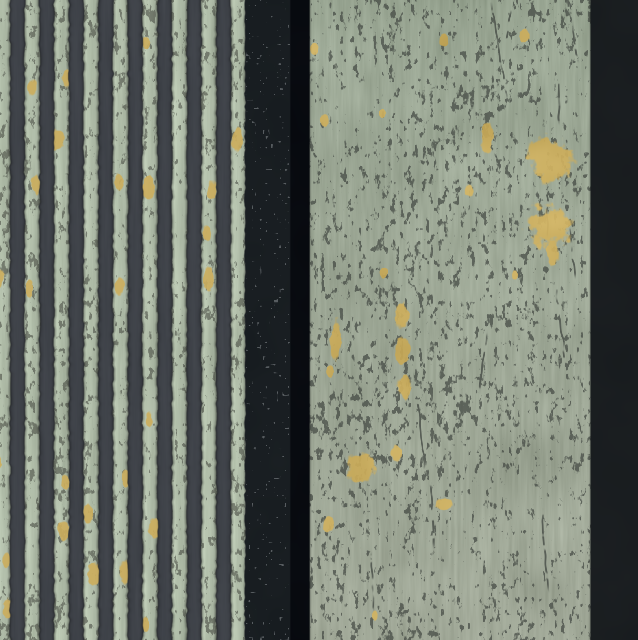
This pattern is drawn by a Shadertoy shader. Its source:

```glsl
// Weathered painted boards: narrow vertical slats, a dark gap and one wide panel.
// Slats repeat by rounding x to a pitch; layered value noise makes grain, worn
// specks and ragged yellow chips, and hashed cells scatter the dust and small chips.
#define PITCH 0.0462
#define FIRST_SLAT 0.0041
#define SLAT_HALF 0.0115
#define SLATS_END 0.384
#define GAP_STEP 0.455
#define PANEL_LEFT 0.4856
#define PANEL_RIGHT 0.9256
#define WEAR 0.62
#define PAINT vec3(0.615, 0.655, 0.585)
#define SLAT_PAINT vec3(0.69, 0.74, 0.66)
#define GROOVE vec3(0.25, 0.265, 0.29)
#define GOLD vec3(0.80, 0.68, 0.36)

float hash(vec2 p) {
    vec3 q = fract(vec3(p.xyx) * 0.1031);
    q += dot(q, q.yzx + 33.33);
    return fract((q.x + q.y) * q.z);
}

float noise(vec2 p) {
    vec2 i = floor(p), f = fract(p);
    f = f * f * (3.0 - 2.0 * f);
    return mix(mix(hash(i), hash(i + vec2(1, 0)), f.x),
               mix(hash(i + vec2(0, 1)), hash(i + vec2(1, 1)), f.x), f.y);
}

float fbm(vec2 p) {
    float sum = 0.0, amp = 0.57;
    for (int i = 0; i < 3; i++) {
        sum += amp * noise(p);
        p = p * 2.03 + 17.3;
        amp *= 0.5;
    }
    return sum;
}

// Ragged elliptical paint chip
float chip(vec2 p, vec2 center, vec2 radius) {
    float ragged = (fbm(p * 75.0) - 0.5) * 1.1;
    return 1.0 - smoothstep(0.8, 1.08, length((p - center) / radius) + ragged);
}

// One hashed chip per cell, kept only when its hash passes the density
float scatterChips(vec2 p, vec2 cell, float density, vec2 radius) {
    vec2 id = floor(p / cell);
    vec2 jitter = 0.3 + 0.4 * vec2(hash(id + 3.7), hash(id + 9.1));
    float size = 0.6 + 0.6 * hash(id + 21.0);
    return step(hash(id + 47.0), density) * chip(p, (id + jitter) * cell, radius * size);
}

// Worn specks, stretched along the grain and gathered in patches
float specks(vec2 p) {
    float patches = noise(p * vec2(9.0, 6.0) + 4.0) - 0.5;
    return smoothstep(WEAR, WEAR + 0.13, fbm(p * vec2(170.0, 95.0)) + 0.17 * patches);
}

// Thin, broken, nearly vertical scratches
float scratches(vec2 p) {
    float mark = 0.0;
    for (int i = 0; i < 12; i++) {
        float k = float(i);
        vec2 c = vec2(mix(0.51, 0.90, hash(vec2(k, 2.0))), hash(vec2(k, 8.0)));
        float lean = (hash(vec2(k, 5.0)) - 0.5) * 0.35;
        float reach = 0.03 + 0.07 * hash(vec2(k, 11.0));
        float dx = abs(p.x - c.x - lean * (p.y - c.y) - 0.004 * (noise(p * 60.0) - 0.5));
        float ends = 1.0 - smoothstep(reach * 0.7, reach, abs(p.y - c.y));
        mark = max(mark, ends * (1.0 - smoothstep(0.0006, 0.0022, dx)));
    }
    return mark * smoothstep(0.25, 0.55, noise(p * vec2(40.0, 110.0)));
}

float panelChips(vec2 p) {
    float m = scatterChips(p, vec2(0.11, 0.125), 0.25, vec2(0.008, 0.012));
    // Large pair at the right, the lower one with a drip
    for (int i = 0; i < 2; i++)
        m = max(m, chip(p, vec2(0.862, 0.750 - 0.102 * float(i)), vec2(0.032, 0.034)));
    m = max(m, chip(p, vec2(0.866, 0.607), vec2(0.010, 0.025)));
    // Column of three left of centre
    for (int i = 0; i < 3; i++)
        m = max(m, chip(p, vec2(0.631, 0.505 - 0.055 * float(i)), vec2(0.011, 0.019)));
    // Lone chips
    m = max(m, chip(p, vec2(0.565, 0.271), vec2(0.019, 0.024)));
    m = max(m, chip(p, vec2(0.696, 0.211), vec2(0.012, 0.011)));
    m = max(m, chip(p, vec2(0.763, 0.785), vec2(0.009, 0.023)));
    return max(m, chip(p, vec2(0.526, 0.469), vec2(0.008, 0.029)));
}

void mainImage(out vec4 fragColor, in vec2 fragCoord) {
    vec2 p = fragCoord / iResolution.xy;
    float aa = 1.0 / iResolution.x;
    float grain = fbm(p * vec2(210.0, 14.0)) - 0.5;
    float mottle = fbm(p * 11.0) - 0.5;
    float worn = specks(p);

    // Dark gap with a deeper step and sparse dust
    vec3 col = mix(vec3(0.095, 0.115, 0.13), vec3(0.03, 0.04, 0.06), smoothstep(-aa, aa, p.x - GAP_STEP));
    col = mix(col, vec3(0.10, 0.115, 0.125), step(PANEL_RIGHT, p.x));
    col += 0.02 * mottle + 0.25 * smoothstep(0.87, 0.97, noise(p * 230.0)) * step(p.x, GAP_STEP);

    // Slats over grooves
    float index = round((p.x - FIRST_SLAT) / PITCH);
    float across = p.x - FIRST_SLAT - index * PITCH;
    float edge = abs(across) - SLAT_HALF + 0.0025 * (noise(vec2(index * 7.0, p.y * 130.0)) - 0.5);
    vec3 groove = GROOVE * (1.0 - 0.5 * exp(-max(edge, 0.0) * 500.0)) + 0.03 * grain;
    float bevel = smoothstep(0.0, 0.005, -edge);
    vec3 slat = SLAT_PAINT * mix(0.72, 1.0, bevel) * (1.0 - 7.0 * across) + 0.08 * grain + 0.06 * mottle;
    slat = mix(slat, vec3(0.25, 0.26, 0.23), worn * 0.55);
    slat = mix(slat, GOLD, 0.9 * scatterChips(p - vec2(FIRST_SLAT - 0.5 * PITCH, 0.0),
                                              vec2(PITCH, 0.075), 0.22, vec2(0.009, 0.017)));
    vec3 slats = mix(groove, slat, 1.0 - smoothstep(-aa, aa, edge));
    float ragged = 0.003 * (noise(vec2(3.0, p.y * 150.0)) - 0.5);
    col = mix(col, slats, 1.0 - smoothstep(-aa, aa, p.x - SLATS_END + ragged));

    // Wide worn panel
    vec3 panel = PAINT + 0.09 * grain + 0.10 * mottle + vec3(-0.01, 0.01, 0.0) * (p.y - 0.5);
    panel = mix(panel, vec3(0.25, 0.27, 0.25), max(worn * 0.7, scratches(p) * 0.75));
    panel = mix(panel, GOLD + 0.15 * mottle, 0.92 * panelChips(p));
    float inside = min(p.x - PANEL_LEFT, PANEL_RIGHT - p.x);
    panel *= mix(0.85, 1.0, smoothstep(0.0, 0.004, inside));
    col = mix(col, panel, smoothstep(-aa, aa, inside));

    fragColor = vec4(clamp(col, 0.0, 1.0), 1.0);
}
```
